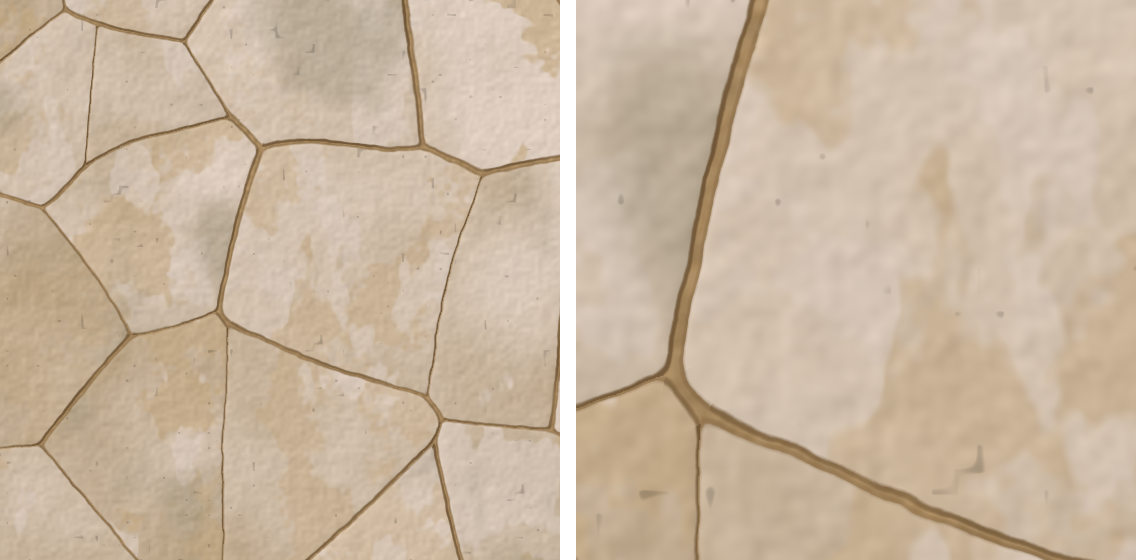
Left, the full canvas; right, a detail of the centre.
A WebGL 2 fragment shader for this texture:

```glsl
#version 300 es
precision highp float;

uniform vec2 u_resolution;
out vec4 fragColor;

struct Slab {
    float gap;      // distance to the joint, negative inside it
    vec2 outward;   // direction to the closest neighbour
    vec2 id;
};

float hash(vec2 p) {
    return fract(sin(dot(p, vec2(127.1, 311.7))) * 43758.5);
}

float noise(vec2 p) {
    vec2 i = floor(p);
    vec2 f = fract(p);
    f = f * f * (3.0 - 2.0 * f);
    return mix(mix(hash(i), hash(i + vec2(1, 0)), f.x),
               mix(hash(i + vec2(0, 1)), hash(i + vec2(1, 1)), f.x), f.y);
}

float fbm(vec2 p) {
    float sum = 0.0;
    float amplitude = 0.5;
    for (int i = 0; i < 5; i++) {
        sum += amplitude * noise(p);
        p = mat2(1.6, 1.2, -1.2, 1.6) * p + 7.3;
        amplitude *= 0.5;
    }
    return sum / 0.97;
}

float smoothMin(float a, float b, float k) {
    float h = max(k - abs(a - b), 0.0) / k;
    return min(a, b) - 0.25 * h * h * k;
}

vec2 slabCentre(vec2 cell, vec2 density) {
    vec2 jitter = vec2(hash(cell + 3.7), hash(cell + 19.1));
    return (cell + 0.04 + 0.92 * jitter) / density;
}

// Irregular paving: each pair of slabs shares a joint of its own width
Slab paving(vec2 p, vec2 density, float thinnest, float widest) {
    vec2 home = floor(p * density);
    vec2 id = home;
    float nearest = 10.0;
    for (int y = -2; y <= 2; y++)
    for (int x = -2; x <= 2; x++) {
        vec2 cell = home + vec2(x, y);
        float d = distance(p, slabCentre(cell, density));
        if (d < nearest) { nearest = d; id = cell; }
    }

    vec2 centre = slabCentre(id, density);
    Slab slab = Slab(1.0, vec2(0), id);
    float closest = 1.0;
    for (int y = -2; y <= 2; y++)
    for (int x = -2; x <= 2; x++) {
        if (x == 0 && y == 0) continue;
        vec2 cell = id + vec2(x, y);
        vec2 other = slabCentre(cell, density);
        vec2 outward = normalize(other - centre);
        float halfWidth = mix(thinnest, widest, hash(id + cell + 0.5));
        float gap = dot(0.5 * (centre + other) - p, outward) - halfWidth;
        if (gap < closest) { closest = gap; slab.outward = outward; }
        slab.gap = smoothMin(slab.gap, gap, 0.008);
    }
    return slab;
}

// Raised grain lit from the upper left
float relief(vec2 p, float frequency) {
    vec2 q = p * frequency;
    return noise(q + vec2(0.35, -0.35)) - noise(q - vec2(0.35, -0.35));
}

vec3 stoneColour(vec2 p, vec2 id) {
    vec2 q = p + 5.0 * vec2(hash(id + 41.0), hash(id + 67.0));
    float tone = 0.40 + 0.30 * (hash(id + 11.0) - 0.5)
               + 1.0 * (fbm(q * 5.0) - 0.5) - 0.22 * (p.x + p.y - 1.0);
    vec3 colour = mix(vec3(0.87, 0.805, 0.75), vec3(0.69, 0.60, 0.47),
                      clamp(tone, 0.0, 1.0));

    // Ochre crust, pale worn areas and soft grey stains
    float crust = fbm(q * 6.5 + 31.0) + 0.10 * (noise(p * 90.0) - 0.5);
    float ochre = smoothstep(0.56, 0.63, crust) * mix(0.15, 0.75, hash(id + 23.0));
    colour = mix(colour, vec3(0.755, 0.645, 0.49), ochre);
    float worn = smoothstep(0.60, 0.64, fbm(q * vec2(8.0, 5.0) + 57.0));
    colour = mix(colour, vec3(0.85, 0.79, 0.74), 0.65 * worn);
    float stain = smoothstep(0.56, 0.78, fbm(q * 4.0 + 83.0));
    colour = mix(colour, vec3(0.64, 0.59, 0.50), 0.55 * stain);

    // Fine grain and sparse pits
    colour += 0.035 * relief(p, 130.0) + 0.03 * relief(p, 60.0);
    float pit = smoothstep(0.93, 0.99, noise(p * 75.0 + 9.0));
    return colour * (1.0 - 0.16 * pit);
}

void main() {
    vec2 p = gl_FragCoord.xy / u_resolution.y;
    float pixel = 1.0 / u_resolution.y;

    // Bent, slightly chipped outlines
    vec2 bend = vec2(noise(p * 4.0), noise(p * 4.0 + 17.0)) - 0.5;
    vec2 chip = vec2(fbm(p * 45.0), fbm(p * 45.0 + 29.0)) - 0.5;
    Slab slab = paving(p + 0.07 * bend + 0.005 * chip + vec2(0.13, 0.37),
                       vec2(3.5, 2.9), 0.0008, 0.0055);

    vec3 colour = stoneColour(p, slab.id);
    float facing = dot(slab.outward, normalize(vec2(1.0, -0.8)));
    float rim = exp(-max(slab.gap, 0.0) / 0.004);
    colour *= 1.0 - 0.07 * rim * facing;

    // Sandy joint with a shadow under the stone edge
    vec3 mortar = vec3(0.65, 0.53, 0.37) * (0.90 + 0.2 * fbm(p * 60.0));
    mortar += 0.05 * relief(p, 150.0);
    float joint = 1.0 - smoothstep(-pixel, pixel, slab.gap);
    colour = mix(colour, mortar, joint);
    float shadow = 1.0 - smoothstep(0.0006, 0.0022 + pixel, abs(slab.gap + 0.0008));
    shadow *= (0.25 + 0.6 * smoothstep(-0.3, 0.8, facing)) * (0.5 + 0.7 * noise(p * 14.0));
    colour = mix(colour, vec3(0.42, 0.32, 0.20), min(shadow, 0.9));

    fragColor = vec4(clamp(colour, 0.0, 1.0), 1.0);
}
```
